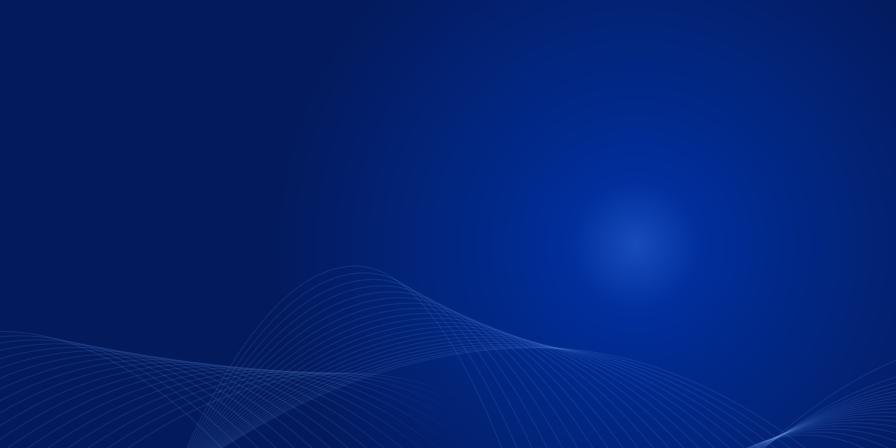
Give the GLSL for this background, as a Shadertoy shader.

```glsl
const vec3 NIGHT_BLUE = vec3(0.013, 0.104, 0.365);
const vec3 ROYAL_BLUE = vec3(0.000, 0.182, 0.610);
const vec3 CORE_BLUE = vec3(0.095, 0.295, 0.735);
const vec3 LINE_COLOR = vec3(0.42, 0.62, 0.95);

const vec2 GLOW_CENTER = vec2(1.419, 0.453);
const float CORE_RADIUS = 0.145;
const float GLOW_RADIUS = 0.81;
const float GLOW_POWER = 0.92;

const float LINE_HALF_WIDTH = 0.0013;
const float LINE_ALPHA = 0.125;
const vec2 LEFT_FADE = vec2(0.72, 1.08);

// Each arch holds: peak x, peak height, left foot x, right foot x.
const vec4 LEFT_FIRST = vec4(0.000, 0.260, -0.520, 0.495);
const vec4 LEFT_LAST = vec4(0.781, 0.167, 0.286, 1.220);
const vec4 HUMP_FIRST = vec4(0.794, 0.406, 0.417, 1.120);
const vec4 HUMP_LAST = vec4(1.198, 0.224, 0.495, 1.797);
const vec4 RIGHT_FIRST = vec4(1.802, 0.029, 1.667, 1.927);
const vec4 RIGHT_LAST = vec4(2.240, 0.245, 1.706, 2.865);

// Antialiased stroke along a parabolic arch with unequal sides.
float archLine(vec2 p, vec4 arch, float pixel) {
    float foot = p.x < arch.x ? arch.z : arch.w;
    float width = abs(foot - arch.x);
    float u = (p.x - arch.x) / width;
    float height = arch.y * (1.0 - u * u);
    float slope = -2.0 * arch.y * u / width;
    float dist = abs(p.y - height) / sqrt(1.0 + slope * slope);
    return clamp((LINE_HALF_WIDTH - dist) / pixel + 0.5, 0.0, 1.0);
}

// Blends from one arch to another; the moving peaks form an envelope.
float ribbon(vec2 p, vec4 first, vec4 last, int count, float bend, float pixel) {
    float clearance = 1.0;
    for (int i = 0; i < count; i++) {
        float t = float(i) / float(count - 1);
        vec4 arch = mix(first, last, t);
        arch.y = mix(last.y, first.y, pow(1.0 - t, bend));
        clearance *= 1.0 - LINE_ALPHA * archLine(p, arch, pixel);
    }
    return 1.0 - clearance;
}

vec3 background(vec2 p) {
    float r = distance(p, GLOW_CENTER);
    float falloff = clamp((r - CORE_RADIUS) / (GLOW_RADIUS - CORE_RADIUS), 0.0, 1.0);
    vec3 color = mix(ROYAL_BLUE, NIGHT_BLUE, pow(falloff, GLOW_POWER));
    return mix(CORE_BLUE, color, clamp(r / CORE_RADIUS, 0.0, 1.0));
}

void mainImage(out vec4 fragColor, in vec2 fragCoord) {
    float pixel = 1.0 / iResolution.y;
    vec2 p = fragCoord * pixel;
    vec3 color = background(p);

    // Line ribbons along the lower edge
    float left = ribbon(p, LEFT_FIRST, LEFT_LAST, 19, 1.9, pixel);
    left *= 1.0 - smoothstep(LEFT_FADE.x, LEFT_FADE.y, p.x);
    float hump = ribbon(p, HUMP_FIRST, HUMP_LAST, 21, 1.7, pixel);
    float right = ribbon(p, RIGHT_FIRST, RIGHT_LAST, 18, 0.5, pixel);
    color = mix(color, LINE_COLOR, left);
    color = mix(color, LINE_COLOR, hump);
    color = mix(color, LINE_COLOR, right);

    fragColor = vec4(color, 1.0);
}
```
